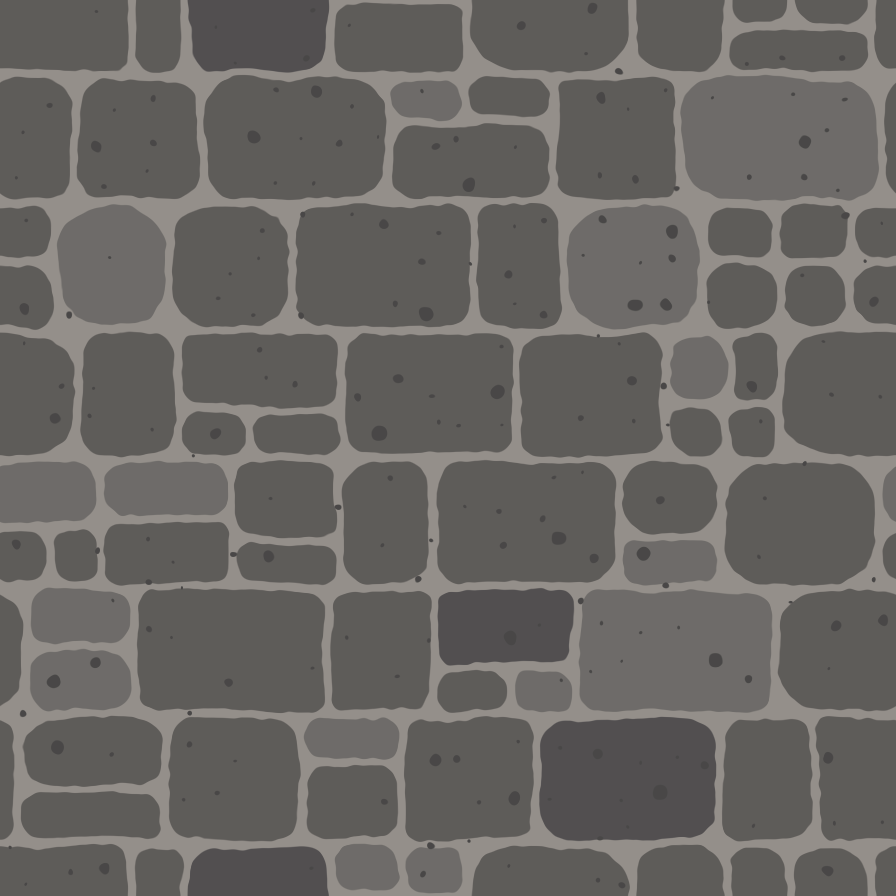
Give the GLSL for this texture, as a WebGL 2 fragment shader.

```glsl
#version 300 es
precision highp float;
// Flat grey cobblestone wall: uneven courses of rounded, speckled stones in pale mortar.

uniform vec2 u_resolution;
out vec4 fragColor;

const vec3 MORTAR = vec3(0.58, 0.56, 0.54);
const vec3 STONE = vec3(0.37, 0.36, 0.35);
const vec3 STONE_LIGHT = vec3(0.43, 0.42, 0.41);
const vec3 STONE_DARK = vec3(0.32, 0.31, 0.315);
const vec3 SPECK = vec3(0.285, 0.28, 0.277);

const float ROWS = 7.0;           // courses per tile
const float ROW_SHIFT = 0.417;    // part of the top course hidden above the edge
const float COLUMNS = 7.0;        // stones in even courses, one fewer in odd ones
const float JOINT_JITTER = 0.3;   // sideways shift of joints, in columns
const float HALF_GAP = 0.0046;    // half the mortar width
const float SPLIT_CHANCE = 0.33;  // stones divided into an upper and a lower one
const float PAIR_CHANCE = 0.4;    // halves divided again, side by side
const float LIGHT_SHARE = 0.2;
const float DARK_SHARE = 0.15;
const float SPECK_GRID = 22.0;
const float SPECK_CHANCE = 0.7;
const float MORTAR_SPECK_CHANCE = 0.3;

// Integer hash of a cell and a seed, 0 to 1
float hash(vec2 cell, float seed) {
  uvec3 v = uvec3(ivec3(vec3(cell, seed))) * 1664525u + 1013904223u;
  v.x += v.y * v.z; v.y += v.z * v.x; v.z += v.x * v.y;
  v ^= v >> 16u;
  v.x += v.y * v.z; v.y += v.z * v.x; v.z += v.x * v.y;
  return float(v.z >> 8u) / 16777216.0;
}

// Value noise that tiles over the unit square
float noise(vec2 uv, float period, float seed) {
  vec2 p = uv * period, i = floor(p), f = fract(p);
  f = f * f * (3.0 - 2.0 * f);
  vec2 a = mod(i, period), b = mod(i + 1.0, period);
  return mix(mix(hash(a, seed), hash(vec2(b.x, a.y), seed), f.x),
             mix(hash(vec2(a.x, b.y), seed), hash(b, seed), f.x), f.y) - 0.5;
}

vec2 wobble(vec2 uv, float period) {
  return vec2(noise(uv, period, 1.0), noise(uv, period, 2.0));
}

float roundedBox(vec2 p, vec2 halfSize, float radius) {
  vec2 q = abs(p) - halfSize + radius;
  return length(max(q, 0.0)) + min(max(q.x, q.y), 0.0) - radius;
}

// Left joint of column i, in columns
float joint(float i, float row, float count) {
  return i + JOINT_JITTER * (2.0 * hash(vec2(mod(i, count), row), 3.0) - 1.0);
}

// Signed distance to the nearest stone, and that stone's random tone
vec2 stone(vec2 uv) {
  float t = (1.0 - uv.y) * ROWS + ROW_SHIFT;
  float row = mod(floor(t), ROWS);
  float count = COLUMNS - mod(row, 2.0);
  float s = uv.x * count + hash(vec2(row, 0.0), 4.0);
  float i = floor(s);
  if (s < joint(i, row, count)) i -= 1.0;
  else if (s >= joint(i + 1.0, row, count)) i += 1.0;

  // Box of the whole stone
  vec2 low = vec2(joint(i, row, count) / count, 0.0);
  vec2 high = vec2(joint(i + 1.0, row, count) / count, 1.0 / ROWS);
  vec2 p = vec2(s / count, fract(t) / ROWS);
  vec2 id = vec2(mod(i, count), row);

  // Divide some into halves, then some halves into pairs
  float width = high.x - low.x;
  if (width < 0.19 && hash(id, 5.0) < SPLIT_CHANCE) {
    float cut = mix(0.36, 0.64, hash(id, 6.0)) / ROWS;
    if (p.y < cut) high.y = cut;
    else { low.y = cut; id.x += 16.0; }
    if (width > 0.12 && hash(id, 7.0) < PAIR_CHANCE) {
      float middle = mix(low.x, high.x, mix(0.4, 0.6, hash(id, 8.0)));
      if (p.x < middle) high.x = middle;
      else { low.x = middle; id.x += 32.0; }
    }
  }

  // Slightly skewed box with its own corner radius
  vec2 halfSize = 0.5 * (high - low) - HALF_GAP;
  vec2 q = p - 0.5 * (low + high);
  q += q.yx * 0.06 * (vec2(hash(id, 9.0), hash(id, 10.0)) - 0.5);
  float roundness = hash(id, 11.0);
  float radius = mix(0.014, 0.055, roundness * roundness);
  radius = min(radius, 0.8 * min(halfSize.x, halfSize.y));
  return vec2(roundedBox(q, halfSize, radius), hash(id, 12.0));
}

// Distance to the speck of this grid cell, kept clear of stone edges
float speck(vec2 uv) {
  vec2 cell = floor(uv * SPECK_GRID);
  vec2 centre = (cell + 0.2 + 0.6 * vec2(hash(cell, 13.0), hash(cell, 14.0))) / SPECK_GRID;
  float radius = mix(0.0018, 0.0085, pow(hash(cell, 15.0), 3.5));
  float edge = stone(centre).x;
  float chance = edge < -radius - 0.005 ? SPECK_CHANCE : 0.0;
  if (edge > -0.001) {
    chance = MORTAR_SPECK_CHANCE;
    radius = min(radius, 0.0035);
  }
  vec2 q = uv - centre;
  q.x *= mix(0.85, 1.25, hash(cell, 16.0));
  return hash(cell, 17.0) < chance ? length(q) - radius : 1.0;
}

void main() {
  vec2 uv = gl_FragCoord.xy / u_resolution;
  float soft = 0.75 / min(u_resolution.x, u_resolution.y);
  vec2 fine = 0.003 * wobble(uv, 96.0);

  vec2 s = stone(uv + fine + 0.007 * wobble(uv, 22.0));
  vec3 tone = s.y < LIGHT_SHARE ? STONE_LIGHT
            : s.y > 1.0 - DARK_SHARE ? STONE_DARK : STONE;
  vec3 color = mix(tone, MORTAR, smoothstep(-soft, soft, s.x));
  color = mix(SPECK, color, smoothstep(-soft, soft, speck(uv + fine)));
  fragColor = vec4(color, 1.0);
}
```
